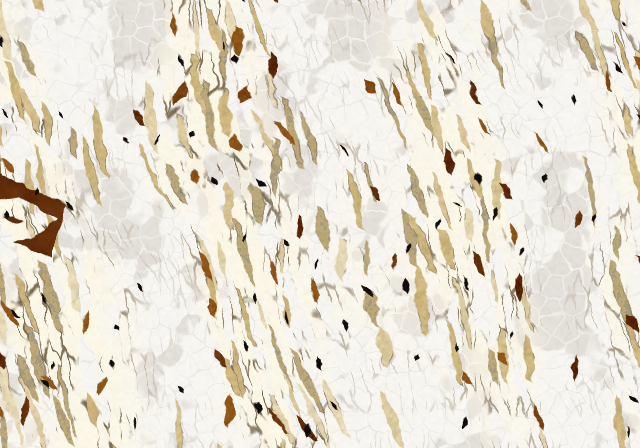
Give the GLSL for this texture, as a Shadertoy shader.

```glsl
// Thin section of mica schist: pale quartz grains, steep tan laths, brown flakes and black specks.

const vec3 QUARTZ = vec3(0.968, 0.962, 0.945);
const vec3 CREAM  = vec3(0.990, 0.970, 0.895);
const vec3 GREY   = vec3(0.875, 0.858, 0.832);
const vec3 TAN    = vec3(0.800, 0.705, 0.490);
const vec3 DULL   = vec3(0.620, 0.570, 0.450);
const vec3 BROWN  = vec3(0.560, 0.330, 0.090);
const vec3 RUST   = vec3(0.340, 0.140, 0.025);
const vec3 SEAM   = vec3(0.400, 0.330, 0.220);
const vec3 BLACK  = vec3(0.070, 0.050, 0.045);

float hash(vec2 p, float seed) {
    vec3 q = fract(p.xyx * vec3(0.1031, 0.1030, 0.0973) + seed * 0.137);
    q += dot(q, q.yzx + 33.33);
    return fract((q.x + q.y) * q.z);
}

float noise(vec2 p, float seed) {
    vec2 i = floor(p), f = fract(p);
    f = f * f * (3.0 - 2.0 * f);
    vec2 e = vec2(1.0, 0.0);
    return mix(mix(hash(i, seed), hash(i + e, seed), f.x),
               mix(hash(i + e.yx, seed), hash(i + e.xx, seed), f.x), f.y);
}

float fbm(vec2 p, float seed) {
    float sum = 0.0, amp = 0.53;
    for (int i = 0; i < 4; i++) {
        sum += amp * noise(p, seed + float(i));
        p = p * 2.03 + 7.1;
        amp *= 0.5;
    }
    return sum;
}

// Mica-rich strands, in foliation coordinates
float strands(vec2 q) {
    float wave = 0.5 + 0.5 * cos(13.4 * (q.x - 0.08));
    return smoothstep(0.22, 0.8, 0.55 * wave + 0.6 * noise(q * vec2(9.0, 3.0), 3.0) - 0.08);
}

// Cell pattern: x = grain id, y = gap to the nearest border
vec2 grains(vec2 p, float seed) {
    vec2 base = floor(p);
    float first = 9.0, second = 9.0, id = 0.0;
    for (int j = -1; j <= 1; j++)
    for (int i = -1; i <= 1; i++) {
        vec2 c = base + vec2(i, j);
        float d = length(c + vec2(hash(c, seed), hash(c, seed + 1.0)) - p);
        if (d < first) { second = first; first = d; id = hash(c, seed + 2.0); }
        else second = min(second, d);
    }
    return vec2(id, second - first);
}

// Tapered sliver with slanted ends
float sliver(vec2 p, vec2 halfSize, float tilt) {
    p = mat2(cos(tilt), -sin(tilt), sin(tilt), cos(tilt)) * p;
    float width = halfSize.x * (1.0 - 0.55 * abs(p.y / halfSize.y));
    return max(abs(p.x) - width, (abs(p.y + 0.9 * p.x) - halfSize.y) * 0.75);
}

// Scattered slivers: x = distance, y = id of the nearest
vec2 flakes(vec2 q, vec2 cell, vec2 halfSize, float spread, float fill, float seed) {
    vec2 base = floor(q / cell), best = vec2(1.0, 0.0);
    for (int j = -1; j <= 1; j++)
    for (int i = -1; i <= 1; i++) {
        vec2 c = base + vec2(i, j);
        vec2 r = vec2(hash(c, seed + 1.0), hash(c, seed + 2.0));
        vec2 center = (c + 0.15 + 0.7 * r) * cell;
        if (hash(c, seed) > fill * mix(0.3, 1.35, strands(center))) continue;
        vec2 grow = vec2(hash(c, seed + 3.0), hash(c, seed + 4.0));
        float tilt = (hash(c, seed + 5.0) - 0.5) * spread;
        float d = sliver(q - center, halfSize * mix(vec2(0.4), vec2(1.0), grow), tilt);
        if (d < best.x) best = vec2(d, hash(c, seed + 6.0));
    }
    return best;
}

float cover(float d, float soft) { return 1.0 - smoothstep(-soft, soft, d); }

void mainImage(out vec4 fragColor, in vec2 fragCoord) {
    vec2 p = fragCoord / iResolution.y;
    float soft = max(0.0014, 0.8 / iResolution.y);

    // Ragged outlines and steep, gently wandering foliation
    vec2 rag = vec2(fbm(p * 38.0, 11.0), fbm(p * 38.0, 17.0)) - 0.5;
    vec2 w = p + rag * 0.017;
    vec2 q = w + vec2(0.22 * (p.y - 0.5) + 0.07 * (noise(p * 3.0, 23.0) - 0.5), 0.0);
    float mica = strands(q);
    float dust = fbm(p * 110.0, 29.0) - 0.5;

    // Quartz mosaic with cloudy grey patches
    vec2 grain = grains(w * 23.0, 31.0);
    float cloud = fbm(w * 6.5, 37.0) + 0.26 * (grain.x - 0.5) - 0.12 * mica;
    float grey = smoothstep(0.50, 0.56, cloud) * smoothstep(0.0, 0.12, grain.y);
    vec3 col = mix(QUARTZ, GREY, grey * (0.85 + 0.8 * dust));
    col -= 0.07 * (1.0 - smoothstep(0.0, 0.10, grain.y)) * noise(p * 25.0, 41.0);

    // Cream laths with broken dark seams
    vec2 lath = grains(q * vec2(42.0, 9.0), 43.0);
    col = mix(col, CREAM, mica * smoothstep(0.2, 0.5, lath.x) * 0.85);
    float broken = smoothstep(0.48, 0.68, fbm(p * 21.0, 47.0));
    float seam = 1.0 - smoothstep(0.02, 0.15, lath.y);
    col = mix(col, SEAM, seam * broken * (0.15 + 0.7 * mica));

    // Tan laths, some dull and speckled, with darker rims
    vec2 tan1 = flakes(q, vec2(0.045, 0.13), vec2(0.014, 0.080), 0.35, 0.50, 53.0);
    float speckle = smoothstep(0.02, 0.16, dust);
    vec3 tanTone = mix(TAN, CREAM, 0.55 * smoothstep(0.55, 1.0, tan1.y));
    tanTone = mix(tanTone, DULL, step(tan1.y, 0.28) * (0.3 + 0.7 * speckle));
    col = mix(col, tanTone + 0.12 * dust, cover(tan1.x, soft));
    col = mix(col, SEAM, 0.75 * broken * cover(abs(tan1.x) - 0.0008, soft));

    // Brown flakes and one large rusty crystal with gaps
    vec2 brown = flakes(q, vec2(0.09, 0.11), vec2(0.013, 0.032), 1.1, 0.36, 67.0);
    vec3 brownTone = mix(BROWN, RUST, smoothstep(0.35, 0.9, brown.y));
    col = mix(col, brownTone + 0.1 * dust, cover(brown.x, soft));
    float crystal = sliver(w - vec2(0.05, 0.52), vec2(0.105, 0.085), 0.3);
    crystal = max(crystal, 0.022 - abs(sliver(w - vec2(0.03, 0.51), vec2(0.03, 0.05), 1.4)));
    col = mix(col, mix(RUST, BROWN, 0.35 * noise(p * 30.0, 71.0)), cover(crystal, soft));

    // Opaque specks
    vec2 speck = flakes(q, vec2(0.075, 0.08), vec2(0.007, 0.014), 1.6, 0.34, 79.0);
    col = mix(col, BLACK, cover(speck.x, soft));

    col += 0.035 * dust;
    fragColor = vec4(clamp(col, 0.0, 1.0), 1.0);
}
```
